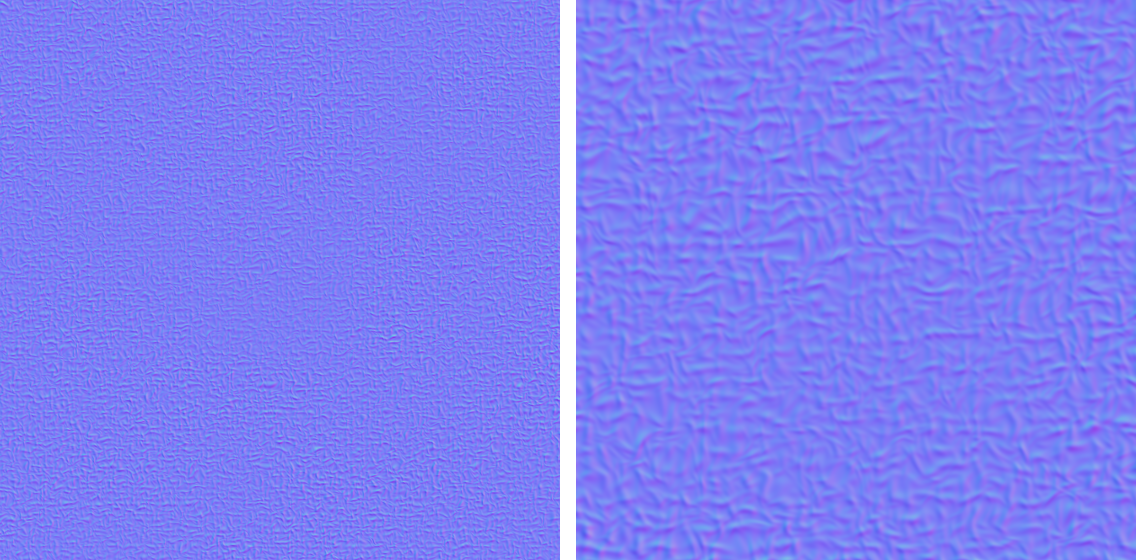
Left: the whole. Right: its middle third, enlarged.
Give the GLSL for this texture map, as a Shadertoy shader.

```glsl
const vec3 BASE_COLOR = vec3(0.487, 0.491, 0.966);
const vec2 TILT_GAIN = vec2(0.038, 0.049);   // red and green relief strength
const float BLUE_LOSS = 1.1;                 // blue drop on steep slopes
const float WEAVE_CELLS = 104.0;             // strands across the canvas
const float STRAND_LENGTH = 0.58;            // in cells
const float STRAND_WIDTH = 0.27;             // in cells
const float STRAND_LEAN = 0.12;              // mean lean, radians
const float WEAVE_WOBBLE = 0.35;             // angle spread of the weave
const float CRUMB_WOBBLE = 1.4;              // angle spread of the fine layer
const float CRUMB_SCALE = 1.37;
const float CRUMB_GAIN = 0.5;
const float JITTER = 0.5;                    // strand offset inside its cell
const float ORDER = 0.85;                    // share of strands obeying the checker
const float WARP = 0.35;                     // bending of the strands, in cells
const float PATCH_CELLS = 7.0;               // broad strength variation

float hash(vec2 p) {
    return fract(sin(dot(p, vec2(127.1, 311.7))) * 43758.5453);
}

float noise(vec2 p) {
    vec2 i = floor(p), f = fract(p);
    f = f * f * (3.0 - 2.0 * f);
    return mix(mix(hash(i), hash(i + vec2(1, 0)), f.x),
               mix(hash(i + vec2(0, 1)), hash(i + vec2(1, 1)), f.x), f.y);
}

// Downhill slope of a field of short rounded strands, laid crosswise.
vec2 strandSlope(vec2 p, float wobble) {
    vec2 cell = floor(p), slope = vec2(0.0);
    for (int y = -1; y <= 1; y++)
    for (int x = -1; x <= 1; x++) {
        vec2 id = cell + vec2(x, y);
        vec2 offset = vec2(hash(id + 3.7), hash(id + 9.2)) - 0.5;
        vec2 d = p - id - 0.5 - JITTER * offset;

        // Checkered choice of upright or level, with some exceptions
        float parity = mod(id.x + id.y, 2.0);
        float upright = step(hash(id + 17.3), mix(1.0 - ORDER, ORDER, parity));
        float angle = upright * 1.5708 + STRAND_LEAN
                    + wobble * (2.0 * hash(id + 23.9) - 1.0);
        vec2 along = vec2(cos(angle), sin(angle));
        vec2 across = vec2(-along.y, along.x);

        // Analytic gradient of a stretched Gaussian ridge
        float u = dot(d, along) / STRAND_LENGTH;
        float v = dot(d, across) / STRAND_WIDTH;
        float height = mix(0.45, 1.05, hash(id + 31.1)) * exp(-u * u - v * v);
        slope += 2.0 * height * (along * u / STRAND_LENGTH + across * v / STRAND_WIDTH);
    }
    return slope;
}

void mainImage(out vec4 fragColor, in vec2 fragCoord) {
    vec2 uv = fragCoord / iResolution.y;
    vec2 p = uv * WEAVE_CELLS;

    // Bend the strands
    p += WARP * (2.0 * vec2(noise(p * 0.6), noise(p * 0.6 + 41.0)) - 1.0);

    // Coarse weave plus finer crumbs
    vec2 slope = strandSlope(p, WEAVE_WOBBLE)
               + CRUMB_GAIN * strandSlope(p * CRUMB_SCALE + 57.0, CRUMB_WOBBLE);

    // Broad patches of stronger and weaker relief
    float strength = mix(0.75, 1.2, noise(uv * PATCH_CELLS + 5.0));
    vec2 tilt = slope * strength * TILT_GAIN;

    // Encode the surface direction as colour
    vec3 color = BASE_COLOR + vec3(tilt, -BLUE_LOSS * dot(tilt, tilt));
    fragColor = vec4(clamp(color, 0.0, 1.0), 1.0);
}
```
